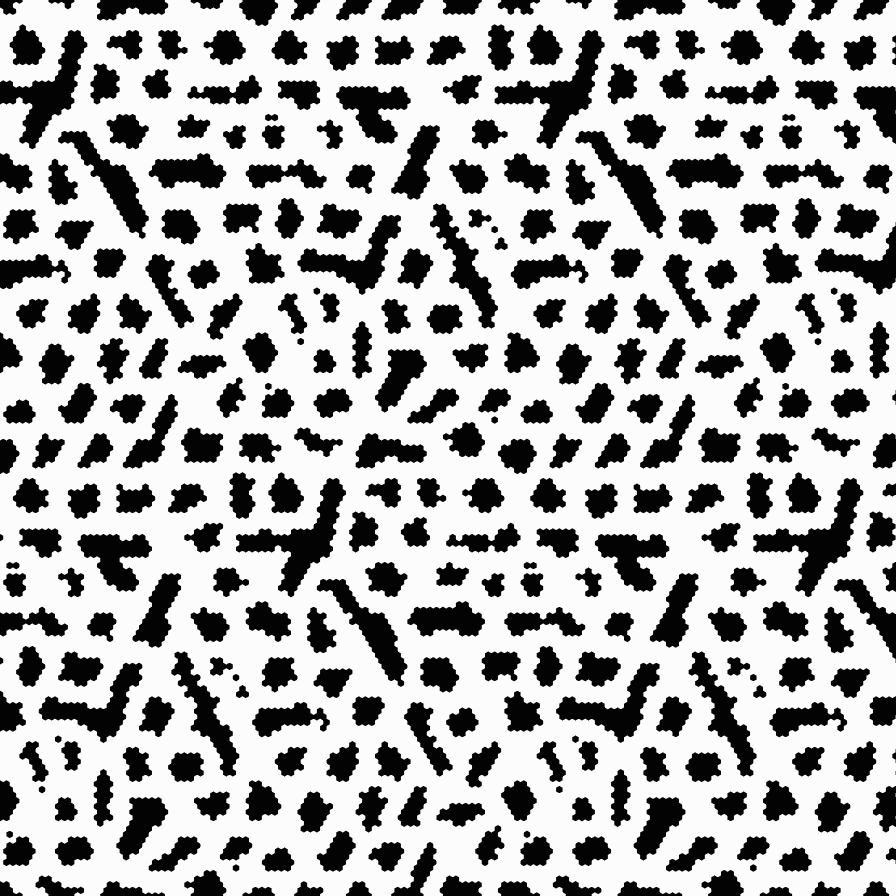
This pattern is drawn by a Shadertoy shader. Its source:

```glsl
const float TAU = 6.2831853;
const float ROW = 0.8660254;      // row height of a triangular lattice
const float CELLS = 10.0;         // blob cells per repeat
const float GRAIN = 8.0;          // small hexagons per blob cell
const float REPEAT = 0.5773503;   // repeat width in canvas heights
const float GAP = 0.36;           // white channel between blobs
const float JOIN_CHANCE = 0.34;
const vec3 INK = vec3(0.01);
const vec3 PAPER = vec3(0.99);

vec2 toPlane(vec2 s) { return vec2(s.x + 0.5 * s.y, s.y * ROW); }

vec2 toLattice(vec2 p) {
    float row = p.y / ROW;
    return vec2(p.x - 0.5 * row, row);
}

// Random pair that wraps with the repeat
vec2 hash2(vec2 cell, float seed) {
    vec2 c = mod(cell, CELLS);
    vec2 k = vec2(dot(c, vec2(12.71, 31.17)), dot(c, vec2(26.95, 18.33)));
    return fract(sin(k + seed * 7.13) * 4375.85);
}

vec2 seedPoint(vec2 cell) {
    return toPlane(cell + (hash2(cell, 1.0) - 0.5) * 0.46);
}

// Distance with flat top and bottom, softened towards round
float hexLength(vec2 q) {
    vec2 a = abs(q);
    float hexagon = max(a.y, 0.5 * a.y + ROW * a.x);
    return mix(length(q), hexagon, 0.7);
}

float hexCapsule(vec2 p, vec2 a, vec2 b, float radius) {
    vec2 ab = b - a;
    float t = clamp(dot(p - a, ab) / max(dot(ab, ab), 1e-5), 0.0, 1.0);
    return hexLength(p - a - ab * t) - radius;
}

// Anchor cells have even coordinates; other cells may join one beside them
vec2 groupOf(vec2 cell) {
    vec2 odd = mod(cell, 2.0);
    vec2 pick = hash2(cell, 2.0);
    if (odd.x + odd.y < 0.5 || pick.x > JOIN_CHANCE) return cell;
    vec2 dir = vec2(odd.x, odd.x > 0.5 ? -odd.y : odd.y);
    return cell + (pick.y < 0.5 ? dir : -dir);
}

float blobShape(vec2 p, vec2 cell, vec2 group) {
    vec2 center = seedPoint(cell);
    vec2 shape = hash2(cell, 3.0);
    if (group != cell)
        return hexCapsule(p, center, seedPoint(group), mix(0.19, 0.25, shape.x));
    float angle = floor(shape.y * 6.0) * TAU / 12.0;
    float stretch = shape.x * shape.x;
    vec2 arm = vec2(cos(angle), sin(angle)) * mix(0.03, 0.34, stretch);
    return hexCapsule(p, center - arm, center + arm, mix(0.32, 0.2, stretch));
}

// Nearest group trimmed by the channel to the next nearest group
float blobField(vec2 p) {
    vec2 s = toLattice(p);
    vec2 base = round(s);
    vec2 nearestGroup = vec2(1e4);
    float nearest = 1e3;
    float second = 1e3;
    for (int j = -2; j <= 2; j++)
    for (int i = -2; i <= 2; i++) {
        vec2 cell = base + vec2(i, j);
        vec2 group = groupOf(cell);
        float d = blobShape(p, cell, group);
        if (group == nearestGroup) {
            nearest = min(nearest, d);
        } else if (d < nearest) {
            second = nearest;
            nearest = d;
            nearestGroup = group;
        } else {
            second = min(second, d);
        }
    }
    float wobble = sin(TAU * dot(s, vec2(1.7, 0.6)))
                 + sin(TAU * dot(s, vec2(-1.1, 2.3)));
    return max(nearest, 0.5 * (nearest - second + GAP)) + 0.025 * wobble;
}

float inkAt(vec2 grain) {
    return step(blobField(toPlane(grain) / GRAIN), 0.0);
}

void mainImage(out vec4 fragColor, in vec2 fragCoord) {
    float scale = CELLS * GRAIN / (REPEAT * iResolution.y);
    vec2 p = fragCoord * scale;

    // Two closest small hexagons
    vec2 corner = floor(toLattice(p));
    vec2 own = corner;
    vec2 next = corner;
    float ownD = 1e3;
    float nextD = 1e3;
    for (int k = 0; k < 4; k++) {
        vec2 grain = corner + vec2(k % 2, k / 2);
        vec2 q = p - toPlane(grain);
        float d = dot(q, q);
        if (d < ownD) {
            nextD = ownD; next = own;
            ownD = d; own = grain;
        } else if (d < nextD) {
            nextD = d; next = grain;
        }
    }

    // Blend across their shared edge
    float edge = 0.5 * (nextD - ownD);
    float ownShare = clamp(0.5 + edge / scale, 0.0, 1.0);
    float ink = mix(inkAt(next), inkAt(own), ownShare);
    fragColor = vec4(mix(PAPER, INK, ink), 1.0);
}
```
